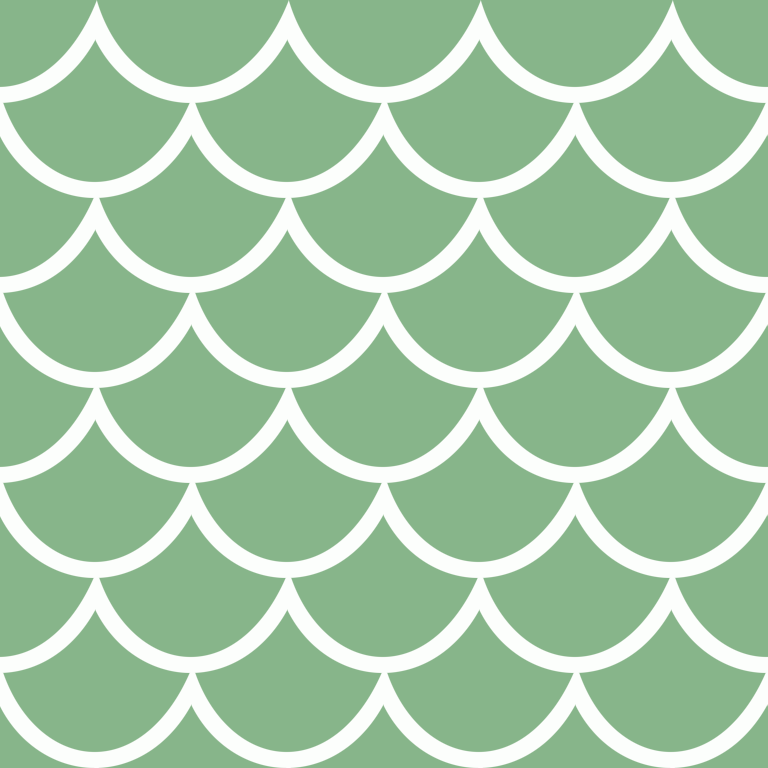
A WebGL 2 fragment shader for this pattern:

```glsl
#version 300 es
precision highp float;
// Fish-scale pattern: staggered rows of white U-shaped bands on plain green.
// Each band lies between two conic curves, folded about the scale centre;
// the band of the row below reaches up and closes the gap between scales.

uniform vec2 u_resolution;
out vec4 outColor;

const vec3 GREEN = vec3(0.53, 0.71, 0.54);
const vec3 WHITE = vec3(0.99, 0.995, 0.988);

// Lengths are in half-widths of a scale.
const float SCALES_ACROSS = 4.0;
const float ROW_STEP = 0.9896;
const float TOP_ROW = 7.0;            // highest row drawn, counted from 0
const float BAND = 0.167;             // thickness at the lowest point
const vec2 LOWER_CURVE = vec2(1.005, 0.742); // bottom radius, flattening
const vec2 UPPER_CURVE = vec2(0.765, 0.468);
const float LEAN = -0.0135;           // sideways offset of the curves
const float TIP_LEAN = 0.027;         // lean back towards the tip
const float SOFTNESS = 0.75;          // edge half-width in pixels

// Approximate signed distance to x^2 = 2*R*h - k*h^2, negative inside.
float conicDistance(vec2 p, vec2 curve) {
    float value = p.x * p.x - 2.0 * curve.x * p.y + curve.y * p.y * p.y;
    vec2 slope = 2.0 * vec2(p.x, curve.y * p.y - curve.x);
    return value / max(length(slope), 0.05);
}

// Signed distance to the bands of one row, negative on the white.
float rowDistance(vec2 p, float row) {
    float height = p.y - row * ROW_STEP;
    float rise = clamp(height - BAND, 0.0, 1.0);
    float centre = LEAN + TIP_LEAN * rise * rise;
    // Even rows are centred on odd half-widths, odd rows on even ones.
    float stagger = 1.0 - mod(row, 2.0);
    float x = mod(p.x - stagger - centre + 1.0, 2.0) - 1.0;
    float lower = conicDistance(vec2(x, height), LOWER_CURVE);
    float upper = conicDistance(vec2(x, height - BAND), UPPER_CURVE);
    return max(lower, -upper);
}

void main() {
    float unitsPerPixel = 2.0 * SCALES_ACROSS / u_resolution.x;
    vec2 p = gl_FragCoord.xy / u_resolution * 2.0 * SCALES_ACROSS;

    // The current row and the tips of the row below it.
    float row = min(floor(p.y / ROW_STEP), TOP_ROW);
    float band = min(rowDistance(p, row), rowDistance(p, row - 1.0));

    float edge = SOFTNESS * unitsPerPixel;
    float paint = 1.0 - smoothstep(-edge, edge, band);
    outColor = vec4(mix(GREEN, WHITE, paint), 1.0);
}
```
